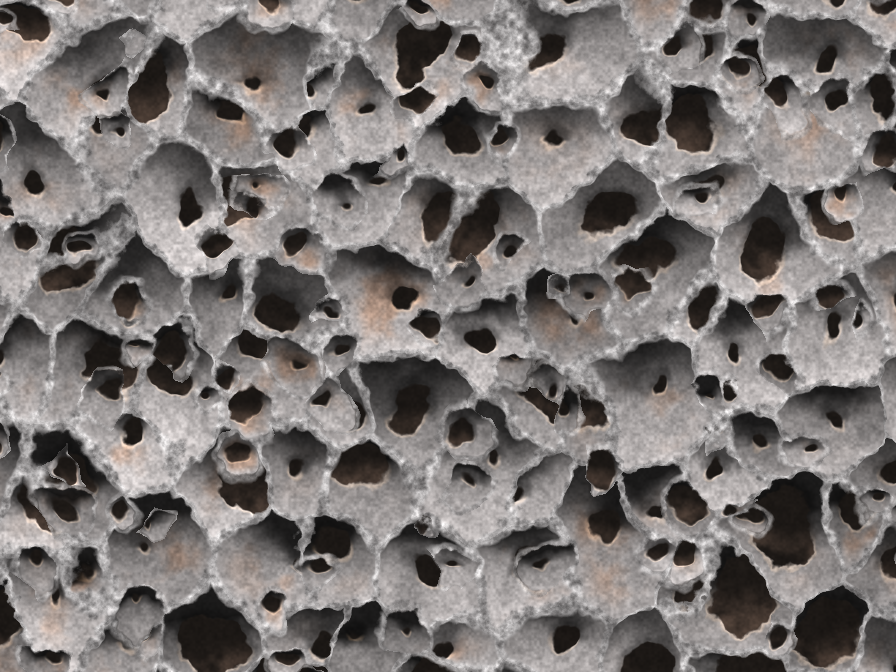
A Shadertoy shader for this texture:

```glsl
// Porous volcanic rock: crowded rounded pits with ragged dark holes and gritty ridges.

vec3 hash3(vec2 p) {
    vec3 q = fract(vec3(p.xyx) * vec3(0.1031, 0.1030, 0.0973));
    q += dot(q, q.yxz + 33.33);
    return fract((q.xxy + q.yzz) * q.zyx);
}

float noise(vec2 p) {
    vec2 i = floor(p), f = fract(p);
    f = f * f * (3.0 - 2.0 * f);
    float low = mix(hash3(i).x, hash3(i + vec2(1, 0)).x, f.x);
    float high = mix(hash3(i + vec2(0, 1)).x, hash3(i + vec2(1, 1)).x, f.x);
    return mix(low, high, f.y);
}

float fbm(vec2 p) {
    float sum = 0.0, amp = 0.53;
    for (int i = 0; i < 4; i++) {
        sum += amp * noise(p);
        p = mat2(1.6, 1.2, -1.2, 1.6) * p + 7.3;
        amp *= 0.5;
    }
    return sum;
}

// Weighted Voronoi: gap to the second nearest cell, offset from the nearest centre
float findPit(vec2 p, out vec2 offset, out vec2 id) {
    float nearest = 9.0, second = 9.0;
    vec2 base = floor(p);
    for (int y = -2; y <= 2; y++)
    for (int x = -2; x <= 2; x++) {
        vec2 cell = base + vec2(x, y);
        vec3 rnd = hash3(cell);
        float stagger = 0.5 * mod(cell.y, 2.0);
        vec2 d = p - cell - 0.95 * rnd.xy - vec2(stagger - 0.25, 0.0);
        float dist = length(d * vec2(1.0, 0.95)) - 0.42 * rnd.z;
        if (dist < nearest) {
            second = nearest;
            nearest = dist;
            offset = d;
            id = cell;
        } else second = min(second, dist);
    }
    return second - nearest;
}

// Bowl lit from above, with a ragged hole in its floor
vec3 pitColor(vec2 d, float reach, vec2 id, vec2 p, float blur) {
    vec3 rnd = hash3(id + 17.0), shape = hash3(id + 71.0);
    vec2 q = d / reach;
    float mottle = fbm(p * 2.5 + 5.0);
    float light = 0.535 + 0.24 * (rnd.x - 0.5) - 0.17 * q.y + 0.2 * (mottle - 0.5);
    light -= (0.15 + 0.27 * rnd.y) * smoothstep(0.0, 0.85, q.y + 0.5 * (mottle - 0.5));
    vec3 col = max(light, 0.1) * vec3(1.02, 0.99, 0.985);

    // Rusty stain on some floors
    float rust = smoothstep(0.4, 0.75, mottle) * smoothstep(0.3, 0.9, rnd.z);
    rust *= 1.0 - smoothstep(0.5, 0.95, length(q));
    col *= mix(vec3(1), vec3(0.98, 0.85, 0.76), rust);

    // Hole, jagged in outline
    float radius = 0.05 + 0.37 * pow(shape.z, 1.3);
    vec2 h = d - vec2(0.34, 0.3) * (shape.xy - vec2(0.5, 0.2));
    float turn = 3.0 * rnd.y;
    vec2 axis = vec2(cos(turn), sin(turn));
    float along = dot(h, axis), across = dot(h, vec2(-axis.y, axis.x));
    float hole = length(vec2(along * 0.85, across * (1.0 + 0.35 * rnd.x))) - radius;
    hole += (fbm(p * 5.0) - 0.5) * (0.05 + 0.35 * radius);
    float below = smoothstep(0.3, -0.8, h.y / radius);
    col *= 1.0 - 0.35 * (1.0 - below) * smoothstep(0.16, 0.0, hole);
    float rim = smoothstep(0.045, 0.0, abs(hole - 0.02));
    col += vec3(0.17, 0.13, 0.09) * rim * below;

    // Glimpse of a brown inner wall in the wider holes
    float wall = below * smoothstep(0.14, 0.3, radius) * smoothstep(0.35, 0.7, mottle + 0.1);
    vec3 inside = mix(vec3(0.105, 0.09, 0.08), vec3(0.36, 0.29, 0.25), 0.7 * wall);
    return mix(inside, col, smoothstep(-blur, blur, hole));
}

void mainImage(out vec4 fragColor, in vec2 fragCoord) {
    vec2 p = fragCoord / iResolution.y * 8.2 + 3.0;
    float blur = 0.015 + 3.0 / iResolution.y;
    vec2 warp = vec2(fbm(p * 1.5), fbm(p * 1.5 + 40.0)) - 0.5;
    vec2 wp = p + 0.4 * warp + 0.05 * (vec2(noise(p * 9.0), noise(p * 9.0 + 60.0)) - 0.5);
    float grit = fbm(p * 12.0);

    // Large pits
    vec2 d, id;
    float gap = findPit(wp, d, id);
    vec3 col = pitColor(d, length(d) + 0.5 * gap, id, p, blur);

    // Gritty ridges between them
    float width = 0.05 + 0.15 * noise(p * 1.3 + 9.0);
    float ridge = 1.0 - smoothstep(width * 0.45, width, gap + 0.12 * (grit - 0.5));
    vec3 stone = vec3(0.66, 0.65, 0.65) + 0.65 * (grit - 0.5);
    col = mix(col, stone, 0.88 * ridge);

    // Smaller pits breaking into ridges and bowls
    vec2 sp = wp * 1.75 + 31.0;
    float smallGap = findPit(sp, d, id);
    vec3 pick = hash3(id + 131.0);
    float reach = min(0.32 + 0.28 * pick.y, length(d) + 0.5 * smallGap);
    float edge = length(d) - reach + 0.1 * (grit - 0.5);
    float present = step(pick.x, 0.33);
    float lip = smoothstep(0.1, 0.02, abs(edge - 0.03)) * present;
    col = mix(col, stone, 0.65 * lip);
    vec3 smallPit = pitColor(d, reach, id + 211.0, p, blur * 1.75);
    col = mix(col, smallPit, present * (1.0 - smoothstep(-0.06, 0.0, edge)));

    // Fine grain and broad tonal drift
    col *= 1.0 + 0.3 * (grit - 0.5) + 0.2 * (noise(p * 30.0) - 0.5);
    col *= 0.95 + 0.14 * noise(p * 0.5);
    fragColor = vec4(clamp(col, 0.0, 1.0), 1.0);
}
```
